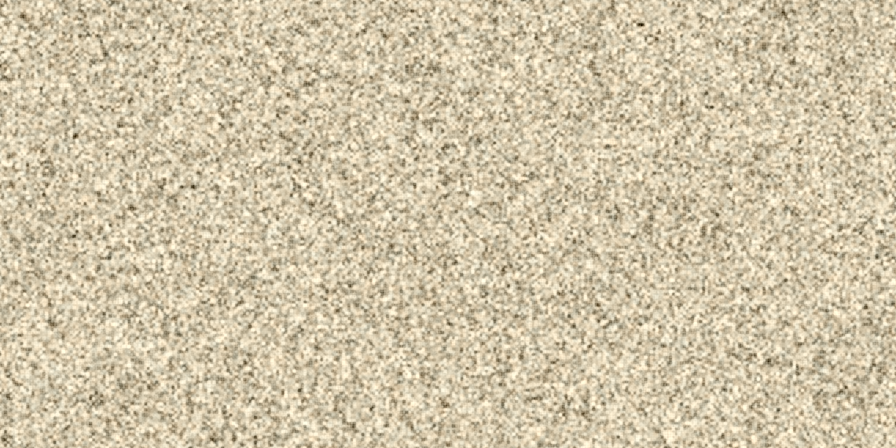
Give the GLSL for this texture, as a Shadertoy shader.

```glsl
// Fine pale sand: dense cream, tan and brown grains a fraction of a percent wide.
// Unit-variance noise layers, some stretched along the diagonals, are summed to a
// bell-shaped value, then bent by a curve that favours light grains over dark ones.

// Three well mixed random values in 0..1 for a grid cell
vec3 hash3(vec2 cell, float seed) {
    uvec3 v = uvec3(ivec3(cell, seed)) * 1664525u + 1013904223u;
    v.x += v.y * v.z; v.y += v.z * v.x; v.z += v.x * v.y;
    v ^= v >> 16u;
    v.x += v.y * v.z; v.y += v.z * v.x; v.z += v.x * v.y;
    return vec3(v >> 8u) / 16777216.0;
}

// Roughly normal random value with variance one
float bell(vec2 cell, float seed) {
    return 2.0 * (dot(hash3(cell, seed), vec3(1.0)) - 1.5);
}

// Smooth noise whose variance stays one between the grid points too
float grainNoise(vec2 p, float seed) {
    vec2 cell = floor(p);
    vec2 f = smoothstep(0.0, 1.0, p - cell);
    float sum = 0.0, power = 0.0;
    for (int i = 0; i < 4; i++) {
        vec2 corner = vec2(i & 1, i >> 1);
        vec2 side = mix(1.0 - f, f, corner);
        float weight = side.x * side.y;
        sum += weight * bell(cell + corner, seed);
        power += weight * weight;
    }
    return sum * inversesqrt(power);
}

void mainImage(out vec4 fragColor, in vec2 fragCoord) {
    vec2 uv = fragCoord / iResolution.y;
    vec2 diagonal = vec2(uv.x + uv.y, uv.y - uv.x) * 0.7071;

    // Sharp grains, short strokes on both diagonals, and very faint wide patches
    float grain = 0.84 * grainNoise(uv * 163.0, 1.0)
                + 0.36 * grainNoise(diagonal * vec2(85.0, 160.0), 2.0)
                + 0.36 * grainNoise(diagonal * vec2(160.0, 85.0), 3.0)
                + 0.08 * grainNoise(uv * 46.0, 4.0)
                + 0.05 * grainNoise(uv * 9.0, 5.0);

    // Light grains crowd together, dark ones trail off
    float tone = 0.832 + 0.107 * grain - 0.012 * grain * grain;
    vec3 sand = vec3(tone, tone - 0.05, tone - 0.16);

    // Slight drift between rosy and grey-green grains
    float warmth = grainNoise(uv * 95.0, 6.0);
    sand += 0.008 * warmth * vec3(1.0, -0.15, -1.0);

    fragColor = vec4(clamp(sand, 0.0, 1.0), 1.0);
}
```
